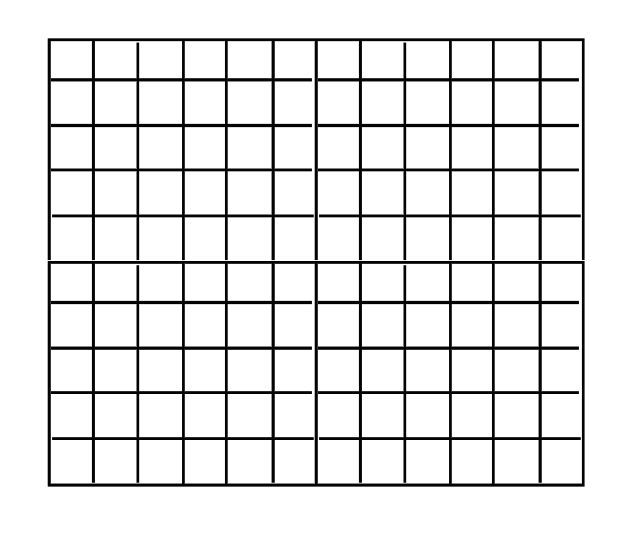
A Shadertoy shader for this pattern:

```glsl
// Black ruled grid of 12 by 10 uneven cells, built from 2 by 2 blocks with small gaps at the line ends.

const vec2 SHEET = vec2(768.0, 648.0);  // layout units across the canvas
const vec2 BLOCK = vec2(320.4, 267.2);  // spacing of the repeated block
const vec2 CORNER = vec2(59.1, 47.7);   // top left of the grid

// Offsets of the rules inside one block, and their widths
const float COLUMN_X[6] = float[](0.0, 53.0, 106.3, 161.0, 212.5, 268.7);
const float COLUMN_WIDTH[6] = float[](3.7, 3.6, 3.2, 3.3, 3.3, 3.8);
const float ROW_Y[5] = float[](0.0, 48.1, 102.9, 156.2, 211.4);
const float ROW_WIDTH[5] = float[](3.4, 3.9, 3.9, 3.4, 3.4);

// Antialiased coverage of the rectangle from lo to hi
float bar(vec2 p, vec2 lo, vec2 hi, float pixel) {
    vec2 d = abs(p - 0.5 * (lo + hi)) - 0.5 * (hi - lo);
    vec2 cover = clamp(0.5 - d / pixel, 0.0, 1.0);
    return cover.x * cover.y;
}

float verticalRule(vec2 p, float x, float top, float bottom, float width, float pixel) {
    return bar(p, vec2(x - 0.5 * width, top), vec2(x + 0.5 * width, bottom), pixel);
}

float horizontalRule(vec2 p, float y, float left, float right, float width, float pixel) {
    return bar(p, vec2(left, y - 0.5 * width), vec2(right, y + 0.5 * width), pixel);
}

// Inner rules of one block; only the lowest block carries some columns to its base
float blockRules(vec2 p, bool lowest, float pixel) {
    float ink = 0.0;
    for (int i = 0; i < 6; i++) {
        float top = i == 2 ? 3.4 : 0.0;
        bool reachesBase = lowest && (i == 0 || i == 3 || i == 4);
        float bottom = reachesBase ? BLOCK.y : 264.4;
        ink = max(ink, verticalRule(p, COLUMN_X[i], top, bottom, COLUMN_WIDTH[i], pixel));
    }
    for (int j = 1; j < 5; j++) {
        float shift = j == 4 ? 2.2 : 0.0;
        ink = max(ink, horizontalRule(p, ROW_Y[j], 1.2 + shift, 315.2 + shift, ROW_WIDTH[j], pixel));
    }
    return ink;
}

void mainImage(out vec4 fragColor, in vec2 fragCoord) {
    vec2 uv = fragCoord / iResolution.xy;
    vec2 p = vec2(uv.x, 1.0 - uv.y) * SHEET - CORNER;
    float pixel = SHEET.y / iResolution.y;
    float ink = 0.0;

    // Repeated blocks, each with a long rule along its top
    for (int row = 0; row < 2; row++) {
        for (int column = 0; column < 2; column++) {
            vec2 origin = vec2(column, row) * BLOCK;
            ink = max(ink, blockRules(p - origin, row == 1, pixel));
        }
        float y = float(row) * BLOCK.y;
        ink = max(ink, horizontalRule(p, y, -1.8, 2.0 * BLOCK.x + 1.6, ROW_WIDTH[0], pixel));

        // Right border, broken above the middle rule
        float bottom = row == 1 ? BLOCK.y : 264.4;
        ink = max(ink, verticalRule(p, 2.0 * BLOCK.x, y, y + bottom, 3.2, pixel));
    }

    // Closing rule along the base
    ink = max(ink, horizontalRule(p, 2.0 * BLOCK.y, -1.8, 2.0 * BLOCK.x + 1.6, 3.7, pixel));

    fragColor = vec4(mix(vec3(1.0), vec3(0.01), ink), 1.0);
}
```
